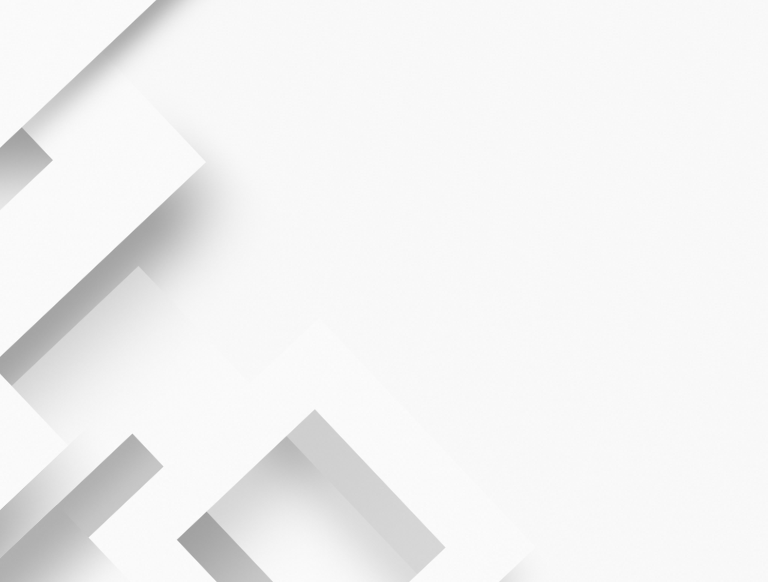
Write a WebGL 1 fragment shader that draws this background.

```glsl
precision highp float;
uniform vec2 u_resolution;

const float GROUND = 0.973;
const float PANEL = 0.98;
const float FAR = 3.0;

// Axes tilted along the panels: x runs up-right, y runs down-right
vec2 tilt(vec2 p, float angle) {
  float c = cos(angle), s = sin(angle);
  return vec2(c * p.x + s * p.y, s * p.x - c * p.y);
}

// Coverage of a rectangle with smoothed edges
float box(vec2 p, vec2 lo, vec2 hi, float soft) {
  vec2 inside = min(p - lo, hi - p);
  vec2 cover = clamp(inside / soft + 0.5, 0.0, 1.0);
  return cover.x * cover.y;
}

// Bell-shaped shadow falloff
float falloff(float d, float width) {
  float t = d / width;
  return exp(-t * t);
}

float ramp(float from, float to, float a, float b, float x) {
  return mix(from, to, smoothstep(a, b, x));
}

float hash(vec2 p) {
  return fract(sin(dot(p, vec2(127.1, 311.7))) * 43758.5);
}

// Ground with the shadows of the upper and lower panels
float groundTone(vec2 q) {
  float upper = 0.33 * falloff(q.y + 0.281, 0.09) * ramp(1.0, 0.0, 0.6, 0.81, q.x);
  float lower = 0.13 * falloff(q.y - 0.589, 0.04) * ramp(1.0, 0.0, 0.58, 0.71, q.x);
  return GROUND - upper - lower;
}

// Square recess: shaded floor, right wall and dark left wall
float recessTone(vec2 q, float soft) {
  float tone = PANEL - 0.14 * falloff(q.y - 0.156, 0.09) - 0.12 * falloff(0.53 - q.x, 0.065);
  float rightWall = ramp(0.81, 0.84, 0.156, 0.48, q.y);
  tone = mix(tone, rightWall, box(q, vec2(0.53, -FAR), vec2(FAR), soft));
  float leftWall = ramp(0.63, 0.79, 0.14, 0.34, q.y);
  return mix(tone, leftWall, box(q, vec2(-FAR), vec2(0.341, FAR), soft));
}

void main() {
  vec2 p = gl_FragCoord.xy / u_resolution.y;
  float soft = 1.2 / u_resolution.y;
  vec2 q = tilt(p, 0.7575);
  float tone = groundTone(q);

  // Middle and lower panels
  float middle = PANEL - 0.17 * falloff(q.y + 0.281, 0.12);
  tone = mix(tone, middle, box(q, vec2(-FAR, -0.231), vec2(0.546, 0.2), soft));
  tone = mix(tone, PANEL, box(q, vec2(-FAR, 0.047), vec2(0.71, 0.589), soft));

  // Small left panel and its shadow
  float sideShadow = 0.29 * ramp(1.0, 0.0, 0.0, 0.31, q.x) * falloff(q.y + 0.09, 0.1);
  tone -= sideShadow * box(q, vec2(-FAR, -0.09), vec2(0.34, 0.0), soft);
  tone = mix(tone, PANEL, box(q, vec2(-FAR, -0.29), vec2(0.246, -0.09), soft));

  // Long slot and the opening below it
  float slot = ramp(0.69, 0.78, -0.029, 0.049, q.y);
  tone = mix(tone, slot, box(q, vec2(-FAR, -0.029), vec2(0.3405, 0.049), soft));
  float opening = ramp(0.69, 0.97, -0.02, 0.14, q.y);
  tone = mix(tone, opening, box(q, vec2(-FAR, -0.029), vec2(0.163, FAR), soft));

  // Square recess
  float recess = box(q, vec2(0.2706, 0.156), vec2(0.597, 0.483), soft);
  tone = mix(tone, recessTone(q, soft), recess);

  // Upper panel, shaded by the corner panel
  tone = mix(tone, PANEL, box(q, vec2(-FAR), vec2(0.753, -0.281), soft));
  tone -= ramp(0.14, 0.3, 0.5, 0.85, q.x) * falloff(q.y + 0.542, 0.035);

  // Notch in the upper panel
  float depth = q.y + 0.542 + 0.8 * (0.564 - q.x);
  float notch = ramp(0.63, 0.91, 0.0, 0.19, depth);
  tone = mix(tone, notch, box(q, vec2(-FAR), vec2(0.564, -0.464), soft));

  // Corner panel
  tone = mix(tone, PANEL, box(q, vec2(-FAR), vec2(FAR, -0.542), soft));

  // Fine paper grain
  tone += 0.006 * (hash(floor(p * 388.0)) - 0.5);
  gl_FragColor = vec4(vec3(tone), 1.0);
}
```
